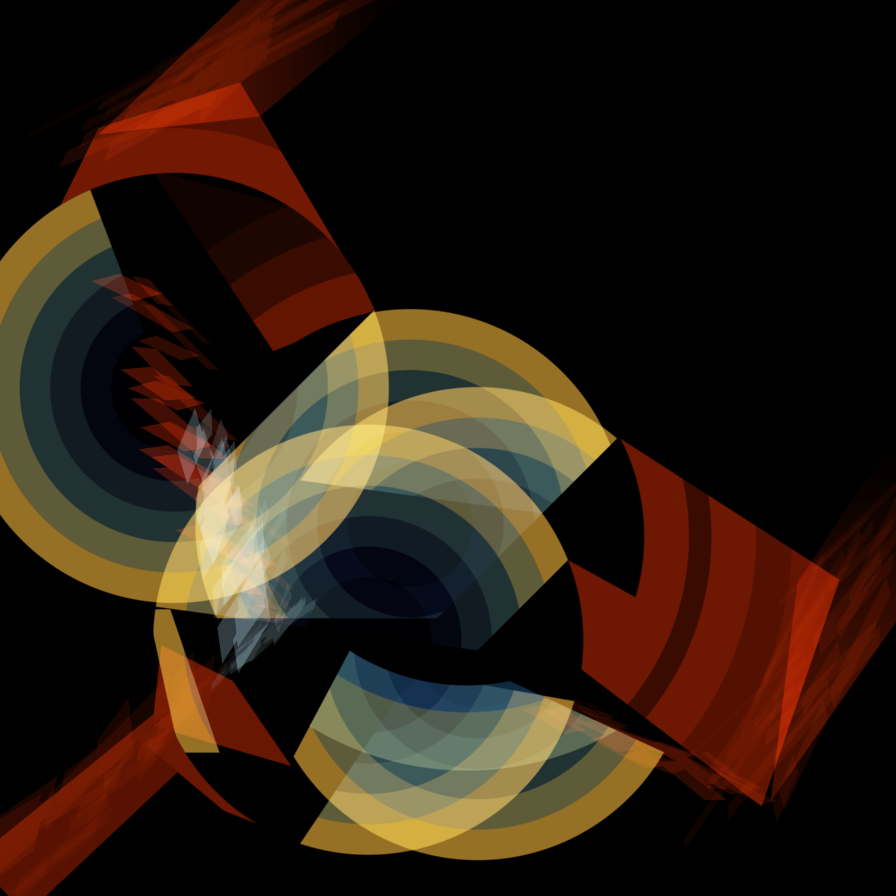
A WebGL 2 fragment shader for this background:

```glsl
#version 300 es
precision highp float;
// Overlapping banded discs in gold and teal, cut by red wedges and splinters on black.
uniform vec2 u_resolution;
out vec4 outColor;

const float SOFT = 0.0011;
const float RADIUS = 0.240;
const float BAND = 0.034;
const vec3 RED = vec3(0.41, 0.085, 0.008);
const vec3 ICE = vec3(0.35, 0.43, 0.46);
const vec3 BANDS[6] = vec3[6](
  vec3(0.59, 0.44, 0.14), vec3(0.37, 0.355, 0.225), vec3(0.125, 0.195, 0.195),
  vec3(0.065, 0.105, 0.13), vec3(0.012, 0.022, 0.055), vec3(0.0, 0.0, 0.008));

float edge(float d) { return smoothstep(-SOFT, SOFT, d); }

float hash(float n) { return fract(sin(n * 12.9898) * 43758.547); }

// Coverage of the half plane to the right of a -> b (y points down).
float side(vec2 p, vec2 a, vec2 b) {
  vec2 e = normalize(b - a), q = p - a;
  return edge(e.x * q.y - e.y * q.x);
}

float quad(vec2 p, vec2 a, vec2 b, vec2 c, vec2 d) {
  return side(p, a, b) * side(p, b, c) * side(p, c, d) * side(p, d, a);
}

// Coverage beyond the falling diagonal x + y = k.
float diagonal(vec2 p, float k) { return edge((p.x + p.y - k) * 0.7071); }

float outside(vec2 p, vec2 center) { return edge(length(p - center) - RADIUS); }

// Concentric bands, gold at the rim and black at the heart.
vec3 bandedDisc(vec2 p, vec2 center) {
  float depth = RADIUS - length(p - center);
  vec3 color = BANDS[0];
  for (int i = 1; i < 6; i++) color = mix(color, BANDS[i], edge(depth - float(i) * BAND));
  return color * edge(depth);
}

vec3 screen(vec3 base, vec3 light) { return 1.0 - (1.0 - base) * (1.0 - light); }

// Slanted slivers scattered along the path a -> b.
float shards(vec2 p, vec2 a, vec2 b, float angle, vec2 size, float spread, float seed) {
  vec2 normal = normalize(vec2(a.y - b.y, b.x - a.x));
  float sum = 0.0;
  for (int i = 0; i < 26; i++) {
    float n = float(i) + seed;
    float h = hash(n), k = hash(n + 37.3);
    vec2 q = p - mix(a, b, (float(i) + h) / 26.0) - normal * (k - 0.5) * spread;
    float turn = angle + (hash(n + 71.9) - 0.5) * 0.45;
    float c = cos(turn), s = sin(turn);
    q = vec2(c * q.x + s * q.y, c * q.y - s * q.x);
    q.x += q.y * 1.2;
    vec2 inset = size * (0.35 + vec2(h, k)) - abs(q);
    sum += edge(inset.x) * edge(inset.y) * (0.2 + 0.5 * k);
  }
  return min(sum, 1.2);
}

// Gold and teal discs, each clipped to its own sector.
vec3 discs(vec2 p, vec2 west, vec2 north, vec2 south, vec2 east, vec2 base, vec2 hollow) {
  float westCut = max(side(p, vec2(0.102, 0.215), vec2(0.247, 0.599)), diagonal(p, 0.764));
  vec3 color = bandedDisc(p, west) * westCut;
  float northCut = diagonal(p, 0.764) * (1.0 - diagonal(p, 1.178)) * edge(0.69 - p.y);
  color = screen(color, bandedDisc(p, north) * northCut);
  float southCut = (1.0 - diagonal(p, 1.259)) * side(p, vec2(0.534, 0.726), vec2(0.173, 0.677));
  southCut = max(southCut, quad(p, vec2(0.165, 0.68), vec2(0.19, 0.68), vec2(0.245, 0.84), vec2(0.2, 0.84)));
  color = screen(color, bandedDisc(p, south) * southCut);
  float eastCut = diagonal(p, 0.846) * (1.0 - diagonal(p, 1.178)) * side(p, vec2(0.605, 0.573), vec2(0.29, 0.53));
  color = screen(color, bandedDisc(p, east) * eastCut);
  // Lower fan
  float open = outside(p, hollow);
  float baseCut = side(p, vec2(0.323, 0.853), vec2(0.391, 0.725)) * side(p, vec2(0.573, 0.762), vec2(0.742, 0.84)) * open;
  float lowCut = side(p, vec2(0.336, 0.94), vec2(0.391, 0.858)) * side(p, vec2(0.56, 0.768), vec2(0.632, 0.781)) * open;
  color = screen(color, bandedDisc(p, base) * baseCut);
  color = screen(color, bandedDisc(p, south) * lowCut);
  float d = length(p - hollow) - RADIUS;
  vec3 glow = mix(vec3(0.06, 0.16, 0.24), vec3(0.26, 0.28, 0.17), edge(d - 0.03));
  glow *= 1.0 - edge(d - 0.095);
  return screen(color, glow * baseCut * edge(RADIUS - length(p - base)));
}

// Strength of the flat red wedges and beams.
float wedges(vec2 p, vec2 west, vec2 north, vec2 south, vec2 rim) {
  float dn = length(p - north) - RADIUS, dw = length(p - west) - RADIUS, dr = length(p - rim) - RADIUS;
  float tone = 0.95 - 0.4 * edge(dn - 0.047) - 0.25 * edge(dn - 0.094) - 0.15 * edge(dn - 0.14);
  float sum = tone * edge(dn) * edge(-dw) * quad(p, vec2(0.17, 0.19), vec2(0.4, 0.25), vec2(0.419, 0.346), vec2(0.305, 0.392));
  sum += (1.1 - 0.3 * edge(dw - 0.05)) * edge(dw) * quad(p, vec2(0.065, 0.234), vec2(0.11, 0.143), vec2(0.268, 0.092), vec2(0.418, 0.345));
  sum += 0.7 * smoothstep(0.47, 0.2, p.x) * edge(dw - 0.05) * quad(p, vec2(0.11, 0.15), vec2(0.3, -0.03), vec2(0.47, -0.02), vec2(0.29, 0.13));
  float open = max(edge(dr), side(p, vec2(0.634, 0.625), vec2(0.71, 0.667)) * outside(p, south));
  tone = 1.05 - 0.5 * edge(dr - 0.05) + 0.5 * edge(dr - 0.075) - 0.25 * edge(dr - 0.125) + 0.15 * edge(dr - 0.165);
  sum += tone * open * quad(p, vec2(0.69, 0.488), vec2(0.937, 0.647), vec2(0.85, 0.9), vec2(0.6, 0.71));
  sum += 0.65 * smoothstep(0.47, 0.8, p.y) * quad(p, vec2(0.89, 0.65), vec2(1.01, 0.47), vec2(1.01, 0.68), vec2(0.86, 0.895));
  float corner = 0.85 * quad(p, vec2(-0.03, 0.96), vec2(0.18, 0.79), vec2(0.2, 0.86), vec2(0.03, 1.02));
  corner = max(corner, quad(p, vec2(0.18, 0.72), vec2(0.26, 0.76), vec2(0.325, 0.855), vec2(0.17, 0.81)));
  float tail = outside(p, south) * quad(p, vec2(0.16, 0.83), vec2(0.24, 0.78), vec2(0.34, 0.94), vec2(0.25, 0.905));
  return sum + max(corner, tail);
}

void main() {
  vec2 p = gl_FragCoord.xy / u_resolution;
  p.y = 1.0 - p.y;
  vec2 west = vec2(0.194, 0.433), north = vec2(0.458, 0.585), south = vec2(0.411, 0.714);
  vec3 color = discs(p, west, north, south, vec2(0.533, 0.672), vec2(0.533, 0.72), vec2(0.521, 0.525));
  color = screen(color, RED * wedges(p, west, north, south, vec2(0.479, 0.599)));

  // Splinters: central spine, corner beam, two outer beams, lower right
  float red = shards(p, vec2(0.16, 0.31), vec2(0.3, 0.7), 0.65, vec2(0.045, 0.008), 0.05, 1.0);
  red += 0.4 * shards(p, vec2(0.22, 0.76), vec2(0.0, 0.98), -0.75, vec2(0.05, 0.012), 0.07, 50.0);
  red += 0.4 * shards(p, vec2(0.13, 0.13), vec2(0.36, 0.0), -0.6, vec2(0.09, 0.006), 0.06, 90.0);
  red += 0.35 * shards(p, vec2(0.83, 0.87), vec2(0.98, 0.58), -0.95, vec2(0.08, 0.005), 0.1, 130.0);
  red += 0.6 * shards(p, vec2(0.62, 0.79), vec2(0.83, 0.88), 0.5, vec2(0.035, 0.006), 0.03, 170.0);
  color = screen(color, RED * red);
  float ice = shards(p, vec2(0.23, 0.48), vec2(0.3, 0.7), -1.05, vec2(0.035, 0.01), 0.05, 210.0);
  ice += 0.5 * shards(p, vec2(0.26, 0.74), vec2(0.33, 0.68), -0.75, vec2(0.03, 0.003), 0.015, 250.0);
  outColor = vec4(screen(color, ICE * ice * 0.8), 1.0);
}
```
